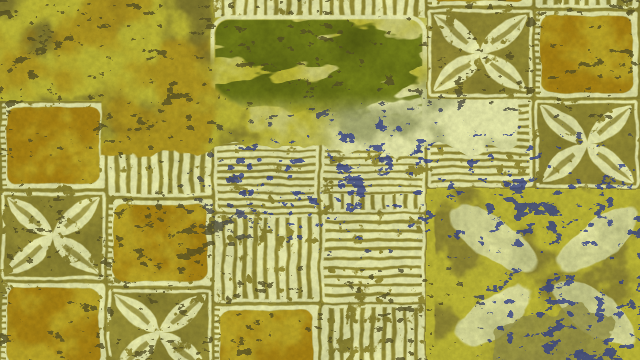
Reproduce this pattern procedurally as a Shadertoy shader.

```glsl
// Worn patchwork of block-printed tiles: stripes, four-petal flowers, ochre panels, leafy washes.
const vec2 GRID = vec2(6, 4);      // repeats across and down
const vec2 CELL = vec2(1.185, 1);  // cell proportions
const vec3 CREAM = vec3(0.86, 0.87, 0.63);
const vec3 YELLOW = vec3(0.70, 0.68, 0.20);
const vec3 OLIVE = vec3(0.53, 0.50, 0.19);
const vec3 OCHRE = vec3(0.69, 0.54, 0.08);
const vec3 GREEN = vec3(0.36, 0.40, 0.08);
const vec3 SAGE = vec3(0.62, 0.64, 0.42);
const vec3 BLUE = vec3(0.20, 0.25, 0.52);
const vec3 DARK = vec3(0.33, 0.31, 0.14);
const float WOBBLE = 0.05;         // hand-cut unevenness
const float BAR = 0.31;            // stripe half width, in periods
const float WEAR = 0.31;           // share of print rubbed away
const int WASH = 0, TILE = 1, FLOWER = 2, UPRIGHT = 3;  // 4: level stripes
const float SHIFT[6] = float[6](0.12, 0.20, 0.37, 0.37, 0.09, 0.10);
const int KIND[30] = int[30](
    0, 0, 3, 3, 1, 3,
    0, 0, 0, 0, 2, 1,
    1, 3, 4, 4, 4, 2,
    2, 1, 3, 4, 0, 0,
    1, 2, 1, 3, 0, 0);

float hash(vec2 p) {
    vec3 q = fract(p.xyx * 0.1031);
    q += dot(q, q.yzx + 33.33);
    return fract((q.x + q.y) * q.z);
}
float noise(vec2 p) {
    vec2 i = floor(p), f = fract(p);
    f = f * f * (3.0 - 2.0 * f);
    return mix(mix(hash(i), hash(i + vec2(1, 0)), f.x),
               mix(hash(i + vec2(0, 1)), hash(i + vec2(1, 1)), f.x), f.y);
}
float fbm(vec2 p) {
    float sum = 0.0, amp = 0.53;
    for (int i = 0; i < 4; i++) {
        sum += amp * noise(p);
        p = mat2(1.6, 1.2, -1.2, 1.6) * p + 17.3;
        amp *= 0.5;
    }
    return sum;
}
float box(vec2 p, vec2 size, float r) {
    vec2 d = abs(p) - size + r;
    return length(max(d, 0.0)) + min(max(d.x, d.y), 0.0) - r;
}
float fill(float d) {
    float aa = GRID.y / iResolution.y;
    return 1.0 - smoothstep(-aa, aa, d);
}
// Parallel bars of uneven width
float bars(float s, float count, float seed) {
    float k = s * count, width = BAR + 0.12 * (hash(vec2(floor(k), seed)) - 0.5);
    return fill((abs(fract(k) - 0.5) - width) / count);
}
// Four petals along the diagonals, each with an open slit
float flower(vec2 c) {
    vec2 d = abs(c), axis = normalize(vec2(0.52, 0.43));
    float t = dot(d, axis) / 0.66, across = abs(d.x * axis.y - d.y * axis.x);
    float width = 0.45 * t * (1.0 - t) + 0.012;
    float petal = fill(max(across - width, (t - 1.0) * 0.66));
    float slit = fill(max(across - 0.32 * width + 0.008, 0.25 - t));
    return petal * (1.0 - 0.8 * slit);
}
vec3 printedCell(vec2 p, vec2 w, float wear) {
    int col = clamp(int(floor(p.x)), 0, 5);
    float y = p.y - SHIFT[col] + 1.0;
    int row = clamp(int(floor(y)), 0, 4), id = row * 6 + col, kind = KIND[id];
    vec2 f = vec2(p.x - float(col), fract(y)), c = (f - 0.5) * CELL;
    float seed = float(id), grain = fbm(w * 3.0 + seed), ink = 0.0;
    if (kind == WASH) return YELLOW;
    vec3 ground = OLIVE * mix(0.88, 1.14, grain);
    float border = fill(abs(box(c, vec2(0.56, 0.47), 0.02)) - 0.017);
    if (kind == TILE) {
        float panel = fill(box(c, vec2(0.515, 0.425), 0.11));
        vec3 glaze = mix(OCHRE * 0.9, mix(OCHRE, YELLOW, 0.55), smoothstep(0.35, 0.7, grain));
        float comb = c.x < -0.525 ? bars(f.y, 15.0, seed) : 1.0;
        ink = fill(box(c, vec2(0.575, 0.475), 0.03)) * (1.0 - panel) * comb;
        ground = mix(ground, glaze, panel);
    } else if (kind == FLOWER) {
        ink = max(flower(c), border);
    } else {
        bool hem = id == 15 && f.y > 0.79;
        float stripe = kind == UPRIGHT || hem ? bars(f.x, 10.0, seed)
                                             : bars(f.y, row == 2 ? 13.0 : 10.0, seed);
        ink = max(stripe * fill(box(c, vec2(0.57, 0.48), 0.02)), border);
    }
    return mix(ground, CREAM * mix(0.93, 1.05, grain), ink * wear);
}
// Brushed band over the upper grid, with a leafy panel in the middle
vec3 paintWash(vec3 col, vec2 p, vec2 w) {
    float n = fbm(w * 2.3), top = p.x < 2.0 ? -1.0 : (p.x < 4.0 ? 0.2 : 1.1);
    float band = fill(max(max(top - p.y, p.y - 1.37 - 0.5 * n), max(0.95 - p.x, p.x - 4.85)));
    band = max(band, fill(max(p.x - 1.0, p.y - 1.12)));
    vec3 left = mix(OLIVE * 0.9, YELLOW, smoothstep(0.32, 0.62, n));
    left = mix(left, OCHRE * 0.9, 0.6 * smoothstep(0.45, 0.65, fbm(w * 1.5 + 9.0)));
    vec3 pale = mix(SAGE, CREAM, smoothstep(0.35, 0.65, n));
    vec3 wash = mix(YELLOW, CREAM * 0.93, 0.6 * smoothstep(0.4, 0.7, n));
    wash = mix(wash, pale, smoothstep(0.9, 1.25, p.y + 0.25 * (p.x - 3.3)) * smoothstep(2.8, 3.3, p.x));
    float d = box(w - vec2(3.54, 0.88), vec2(1.15, 0.66), 0.16);
    float leaf = smoothstep(0.49, 0.53, fbm(vec2(w.x * 1.3 + w.y * 0.7, w.y * 3.6) + 4.0));
    wash = mix(wash, GREEN * (0.8 + 0.5 * n), leaf * fill(d) * (1.0 - smoothstep(1.0, 1.35, p.y)));
    wash = mix(left, wash, smoothstep(1.95, 2.05, p.x + smoothstep(0.9, 1.3, p.y) * (n - 0.9)));
    col = mix(col, mix(wash, pale, smoothstep(3.9, 4.2, p.x)), band);
    return mix(col, CREAM, fill(abs(d - 0.03) - 0.022) * (1.0 - smoothstep(0.4, 0.8, p.y)));
}
// One large mirrored flower over the lower right corner
vec3 paintBloom(vec3 col, vec2 p, vec2 w) {
    float n = fbm(w * 3.1 + 5.0), area = fill(max(4.08 - p.x, 2.02 + 0.2 * n - p.y));
    vec3 paint = mix(OLIVE, YELLOW, smoothstep(0.3, 0.55, n));
    vec2 q = mat2(0.8, -0.6, 0.6, 0.8) * (abs(w - vec2(6.06, 3.08)) - vec2(0.58, 0.43));
    float petal = fill((length(q / vec2(0.52, 0.22)) - 1.0) * 0.22 + 0.12 * (n - 0.5));
    paint = mix(paint, mix(SAGE, CREAM, 0.35 + 0.9 * n), petal * 0.92);
    float pond = fill(length((w - vec2(6.2, 3.95)) / vec2(0.7, 0.5)) - 1.3 + 0.6 * n);
    return mix(col, mix(paint, mix(OLIVE, SAGE, 0.3), pond * 0.8), area);
}
void mainImage(out vec4 fragColor, in vec2 fragCoord) {
    vec2 uv = fragCoord / iResolution.xy;
    vec2 p = vec2(uv.x, 1.0 - uv.y) * GRID, w = p * CELL;
    p += WOBBLE * (vec2(fbm(w * 4.0), fbm(w * 4.0 + 31.0)) - 0.5);
    float wear = smoothstep(WEAR - 0.05, WEAR + 0.04, fbm(w * 9.0 + 3.0));
    vec3 col = paintBloom(paintWash(printedCell(p, w, wear), p, w), p, w);
    // Flecks: blue in the centre and lower right, brown elsewhere
    vec2 c = w - vec2(4.3, 2.0);
    float blue = exp(-dot(c, c * vec2(0.3, 1.7)));
    blue = min(blue + 0.8 * smoothstep(4.0, 5.2, p.x) * smoothstep(1.0, 2.6, p.y), 1.0);
    float chips = fbm(w * vec2(9, 14) + 40.0) + 0.25 * (fbm(w * 2.0 + 7.0) - 0.5);
    float fleck = smoothstep(0.0, 0.05, chips - 0.69 + 0.09 * blue);
    col = mix(col, mix(DARK, BLUE, smoothstep(0.1, 0.5, blue)), 0.8 * fleck);
    fragColor = vec4(col * (0.92 + 0.16 * fbm(w * 24.0)), 1);
}
```
